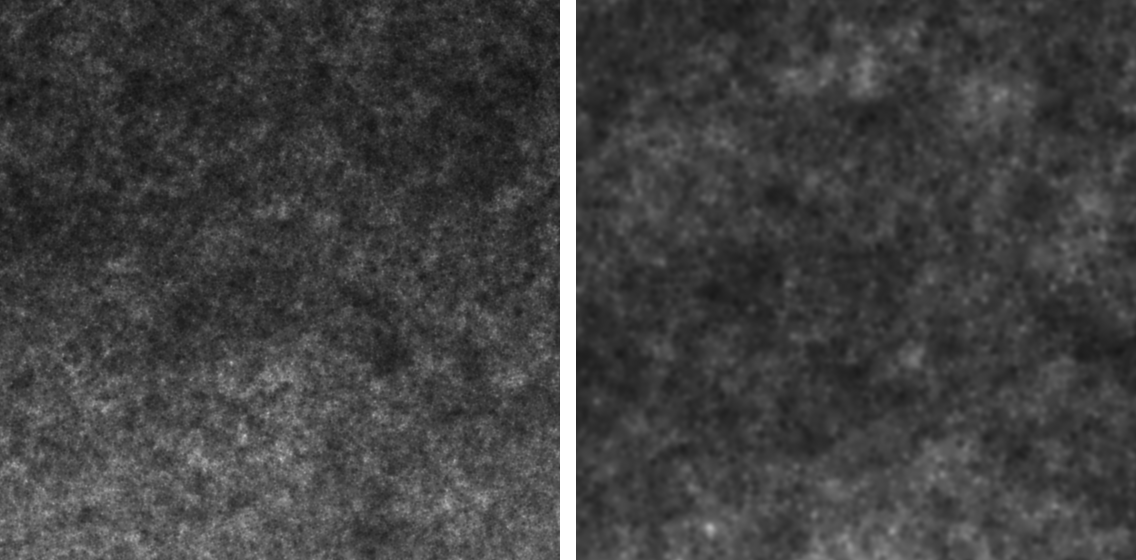
Left: the whole. Right: its middle third, enlarged.
A Shadertoy shader for this texture:

```glsl
// Dark, cloudy grey surface that brightens toward the lower edge.
// Octaves of cellular blob noise modulate a vertical gradient, from broad
// patches down to fine grain, with a few faint pale wisps on top.

const float SHADE_TOP = 0.178;
const float SHADE_RISE = 0.205;
const float RISE_POWER = 2.2;
const int OCTAVES = 7;

// Three random values in 0..1 for a cell
vec3 hash3(vec2 cell, float seed) {
    vec3 q = fract(vec3(cell.xyx + seed * 17.3) * vec3(0.1031, 0.1030, 0.0973));
    q += dot(q, q.yxz + 33.33);
    return fract((q.xxy + q.yzz) * q.zyx);
}

// Soft blobs of random sign around jittered cell points; deviation near 1
float blobNoise(vec2 p, float seed) {
    vec2 cell = floor(p);
    vec2 local = p - cell;
    float sum = 0.0;
    for (int y = -1; y <= 1; y++) {
        for (int x = -1; x <= 1; x++) {
            vec2 offset = vec2(x, y);
            vec3 rnd = hash3(cell + offset, seed);
            vec2 d = offset + rnd.xy - local;
            float falloff = max(1.0 - dot(d, d), 0.0);
            sum += (rnd.z * 2.0 - 1.0) * falloff * falloff * falloff;
        }
    }
    return sum * 2.6;
}

vec2 rotate(vec2 p, float angle) {
    float c = cos(angle), s = sin(angle);
    return vec2(c * p.x - s * p.y, s * p.x + c * p.y);
}

// Layered mottling; the weight peaks at the finer octaves
float mottling(vec2 p, float frequency) {
    float sum = 0.0;
    for (int i = 0; i < OCTAVES; i++) {
        float octave = float(i);
        float weight = 0.108 - 0.0036 * (octave - 4.6) * (octave - 4.6);
        // Broad patches lie flatter than the fine grain
        vec2 stretch = mix(vec2(0.75, 1.25), vec2(1.0), min(octave / 3.0, 1.0));
        vec2 q = rotate(p * stretch, 0.25 * octave) * frequency;
        sum += weight * blobNoise(q + 11.0 * octave, octave + 1.0);
        frequency *= 2.0;
    }
    return sum;
}

// Thin pale creases along zero contours, shown only in scattered spots
float wisps(vec2 p, float width) {
    vec2 flatP = p * vec2(2.5, 5.0);
    float contour = blobNoise(flatP, 21.0) + 0.12 * blobNoise(p * 28.0, 22.0);
    float line = exp(-contour * contour / (width * width));
    float spots = smoothstep(1.0, 2.0, blobNoise(p * 6.0, 23.0));
    return line * spots;
}

void mainImage(out vec4 fragColor, in vec2 fragCoord) {
    vec2 p = fragCoord / iResolution.y;

    // Gradient, darkest at the top
    float rise = pow(max(1.0 - p.y, 0.0), RISE_POWER);
    float shade = SHADE_TOP + SHADE_RISE * rise;

    // Multiplicative mottling, calmer where the surface is pale
    float contrast = mix(1.05, 0.8, rise);
    shade *= exp(contrast * mottling(p, 3.5) + 0.3 * wisps(p, 0.12));

    fragColor = vec4(vec3(clamp(shade, 0.0, 1.0)), 1.0);
}
```
